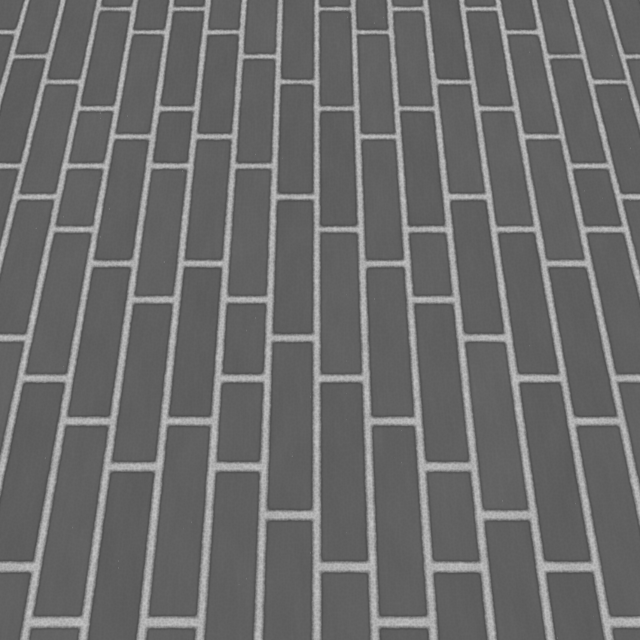
Give the GLSL for this texture, as a three.js fragment shader.

```glsl
#define FAR_WIDTH 0.0566     // column width at the top edge
#define NEAR_WIDTH 0.0914    // column width at the bottom edge
#define CENTRE_X 0.495       // the upright joint
#define BRICK_LENGTH 1.52    // brick length in column widths of depth
#define STAGGER 0.25         // shift between neighbouring columns
#define SIDE_JOINT 0.084     // half joint width, in columns
#define END_JOINT 0.026      // half joint width, in brick lengths
#define SOFTNESS 0.0018
#define WOBBLE 0.0007
#define BRICK_GREY 0.378
#define MORTAR_EDGE 0.49
#define MORTAR_CORE 0.70

varying vec2 vUv;

// Column and depth at the middle of each half brick; depth 20 lies beyond the view
const int HALF_COUNT = 10;
const vec2 halfBricks[HALF_COUNT] = vec2[HALF_COUNT](
  vec2(-6.0, 10.25), vec2(-6.0, 9.77), vec2(-4.0, 10.28), vec2(-2.0, 8.78),
  vec2(-2.0, 8.27), vec2(2.0, 20.0), vec2(2.0, 9.3), vec2(2.0, 7.83),
  vec2(6.0, 9.77), vec2(8.0, 20.0));

float hash(vec2 p) {
  return fract(sin(dot(p, vec2(127.1, 311.7))) * 43758.5);
}

// Distance to the nearest scattered point
float cells(vec2 p) {
  vec2 base = floor(p);
  float nearest = 2.0;
  for (int j = -1; j <= 1; j++) {
    for (int i = -1; i <= 1; i++) {
      vec2 cell = base + vec2(float(i), float(j));
      vec2 point = cell + vec2(hash(cell), hash(cell + 37.3));
      nearest = min(nearest, distance(p, point));
    }
  }
  return nearest;
}

// Layered sines, about -1 to 1
float waves(vec2 p) {
  float sum = 0.0;
  float gain = 0.5;
  for (int i = 0; i < 4; i++) {
    sum += gain * sin(p.x + 1.7 * sin(p.y)) * cos(p.y + 1.3 * sin(p.x * 0.8));
    p = mat2(1.5, 1.1, -1.1, 1.5) * p + 2.3;
    gain *= 0.6;
  }
  return sum;
}

float smoothMin(float a, float b, float k) {
  float h = max(k - abs(a - b), 0.0) / k;
  return min(a, b) - h * h * k * 0.25;
}

void main() {
  // Perspective floor coordinates
  float width = mix(NEAR_WIDTH, FAR_WIDTH, vUv.y);
  float across = (vUv.x - CENTRE_X) / width;
  float depth = 1.0 / (BRICK_LENGTH * width);
  float column = floor(across);

  // Every half brick moves the joints nearer than it by half a length
  float flips = step(column, -4.5);
  for (int i = 0; i < HALF_COUNT; i++) {
    float sameColumn = 1.0 - step(0.5, abs(column - halfBricks[i].x));
    flips += sameColumn * step(depth, halfBricks[i].y);
  }
  float along = depth - 0.525 + STAGGER * column - 0.5 * flips;
  vec2 brickId = vec2(column, floor(along));

  // Distance to the mortar: positive on brick, negative in the joint
  float lengthScale = BRICK_LENGTH * width * width / (NEAR_WIDTH - FAR_WIDTH);
  float sideGap = (abs(fract(across + 0.5) - 0.5) - SIDE_JOINT) * width;
  float endGap = (abs(fract(along + 0.5) - 0.5) - END_JOINT) * lengthScale;
  float gap = smoothMin(sideGap, endGap, 0.005);
  gap += WOBBLE * (waves(vUv * 75.0) + 0.7 * waves(vUv * 260.0));

  // Brick face: tint, cloudy wear, lengthwise streaks and rare pale specks
  float grain = cells(vUv * 210.0) - 0.45;
  vec2 floorPos = vec2(across * 4.0, depth * 5.0);
  float brick = BRICK_GREY + 0.022 * (hash(brickId) - 0.5);
  brick += 0.012 * waves(floorPos) + 0.006 * waves(floorPos * vec2(9.0, 1.2));
  brick += 0.018 * grain;
  float speck = step(0.985, hash(floor(vUv * 70.0)));
  brick += 0.07 * speck * (1.0 - smoothstep(0.04, 0.16, cells(vUv * 70.0)));
  brick -= 0.075 * exp(-pow(max(gap, 0.0) / 0.0026, 2.0));

  // Grainy mortar, lighter along its middle
  float core = smoothstep(0.0, 0.75, -gap / (SIDE_JOINT * width));
  float mortar = mix(MORTAR_EDGE, MORTAR_CORE, core);
  mortar += 0.11 * grain + 0.03 * waves(vUv * 48.0);

  float face = smoothstep(-SOFTNESS, SOFTNESS, gap);
  gl_FragColor = vec4(vec3(mix(mortar, brick, face)), 1.0);
}
```
